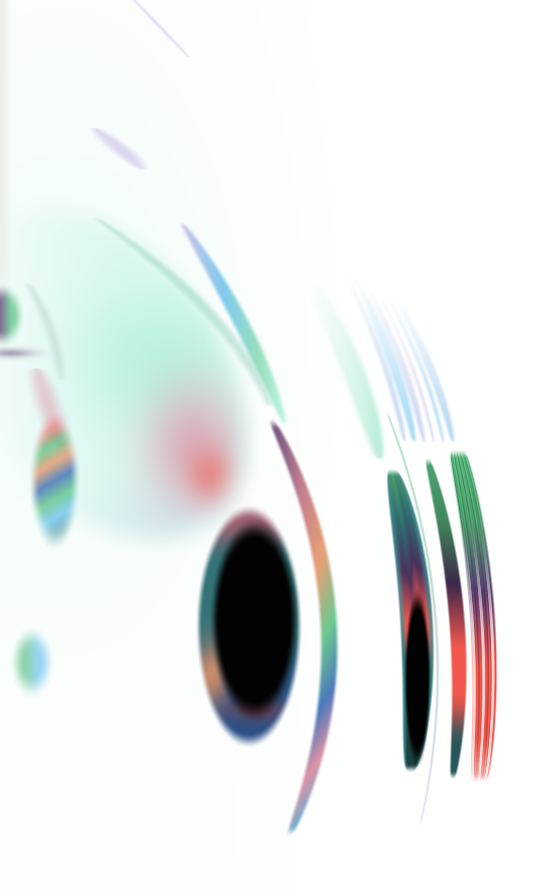
This background is drawn by a WebGL 2 fragment shader. Its source:

```glsl
#version 300 es
precision highp float;
uniform vec2 u_resolution;
out vec4 outColor;

// Palette
const vec3 PAPER = vec3(0.985, 0.997, 0.992);
const vec3 MINT = vec3(0.70, 0.95, 0.87);
const vec3 GREEN = vec3(0.36, 0.76, 0.52);
const vec3 TEAL = vec3(0.25, 0.56, 0.58);
const vec3 SKY = vec3(0.42, 0.76, 0.93);
const vec3 BLUE = vec3(0.22, 0.42, 0.70);
const vec3 VIOLET = vec3(0.36, 0.24, 0.45);
const vec3 LILAC = vec3(0.77, 0.72, 0.90);
const vec3 ROSE = vec3(0.86, 0.52, 0.61);
const vec3 RED = vec3(0.95, 0.34, 0.30);
const vec3 ORANGE = vec3(0.90, 0.58, 0.40);
const vec3 INK = vec3(0.006);

// Layout, in canvas heights
const vec2 DOME_CENTER = vec2(0.111, 0.583);
const vec2 DOME_RADII = vec2(0.213, 0.143);
const vec2 DOME_AXIS = vec2(0.6, -0.8);
const vec2 EYE_CENTER = vec2(0.278, 0.301);
const vec2 EYE_RADII = vec2(0.056, 0.128);
const float SOFT = 0.0016;
const float HAZE_STREAKS = 6.0;

vec2 p;
vec3 col;

void paint(vec3 color, float alpha) { col = mix(col, color, alpha); }

float sat(float x) { return clamp(x, 0.0, 1.0); }

float glow(vec2 q, vec2 center, vec2 radii) {
  q = (q - center) / radii;
  return exp(-dot(q, q));
}

float disc(vec2 center, vec2 radii, float blur) {
  return 1.0 - smoothstep(1.0 - blur, 1.0 + blur, length((p - center) / radii));
}

vec3 ramp(float t, vec3 a, vec3 b, vec3 c, vec3 d) {
  float s = sat(t) * 3.0;
  return mix(mix(mix(a, b, sat(s)), c, sat(s - 1.0)), d, sat(s - 2.0));
}

// Bowed ribbon from ends.xy down to ends.zw: coverage, position along, position across
vec3 ribbon(vec4 ends, float bow, float halfWidth, float taper, float blur) {
  float t = (ends.y - p.y) / (ends.y - ends.w);
  float s = sat(t), arch = 4.0 * s * (1.0 - s);
  float offset = p.x - mix(ends.x, ends.z, s) - bow * arch;
  float width = halfWidth * pow(max(arch, 0.0001), taper);
  float soft = max(blur, 0.8 / u_resolution.y);
  float cover = 1.0 - smoothstep(-soft, soft, abs(offset) - width);
  cover *= smoothstep(0.0, 0.03, t) * (1.0 - smoothstep(0.97, 1.0, t));
  return vec3(cover, s, offset / max(width, 0.0005));
}

void paintDome() {
  vec2 d = p - DOME_CENTER;
  vec2 q = vec2(dot(d, DOME_AXIS), dot(d, vec2(0.8, 0.6))) / DOME_RADII;
  float body = (1.0 - smoothstep(0.82, 1.08, length(q))) * smoothstep(-0.04, 0.14, p.x);
  paint(vec3(0.84, 0.965, 0.94), body * 0.75);
  paint(vec3(0.78, 0.87, 0.91), body * smoothstep(0.35, 1.0, q.x) * 0.6);
  paint(MINT, glow(p, vec2(0.175, 0.6), vec2(0.09, 0.075)) * body * 0.8);
  paint(ROSE, glow(p, vec2(0.215, 0.503), vec2(0.052, 0.068)) * body * 0.6);
  paint(RED, glow(p, vec2(0.234, 0.47), vec2(0.024, 0.03)) * 0.5);
}

void paintUpperArcs() {
  vec3 r = ribbon(vec4(0.104, 0.759, 0.302, 0.544), 0.03, 0.007, 0.5, 0.006);
  paint(vec3(0.6, 0.82, 0.76), r.x * 0.5);
  r = ribbon(vec4(0.202, 0.753, 0.319, 0.525), 0.009, 0.009, 0.6, 0.004);
  paint(ramp(r.y + r.z * 0.08, LILAC, SKY, mix(MINT, GREEN, 0.5), MINT), r.x * 0.85);
  r = ribbon(vec4(0.345, 0.69, 0.424, 0.485), 0.009, 0.013, 0.5, 0.005);
  paint(mix(MINT, GREEN, 0.25), r.x * r.y * mix(0.5, 0.9, sat(r.z * 0.5 + 0.5)));
  r = ribbon(vec4(0.104, 0.858, 0.16, 0.81), 0.002, 0.01, 0.7, 0.008);
  paint(LILAC, r.x * 0.55);
  r = ribbon(vec4(0.145, 1.005, 0.212, 0.935), 0.0, 0.002, 0.5, 0.003);
  paint(LILAC, r.x * 0.5);
  for (float k = 0.0; k <= 1.01; k += 1.0 / (HAZE_STREAKS - 1.0)) {
    vec4 ends = vec4(0.385 + 0.055 * k, 0.695 - 0.025 * k, 0.452 + 0.054 * k, 0.505);
    r = ribbon(ends, 0.008, 0.0035 + 0.002 * sin(7.0 * k), 0.5, 0.003);
    paint(mix(LILAC, SKY, 0.5 + 0.5 * sin(9.0 * k)), r.x * r.y * 0.65);
  }
}

void paintLeftBeads() {
  vec3 r = ribbon(vec4(0.03, 0.685, 0.068, 0.575), 0.008, 0.005, 0.5, 0.006);
  paint(vec3(0.72, 0.82, 0.79), r.x * 0.5);
  r = ribbon(vec4(0.04, 0.59, 0.07, 0.5), 0.0, 0.011, 0.5, 0.01);
  paint(ROSE, r.x * 0.4);
  paint(mix(VIOLET, GREEN, sat(p.x * 80.0)), disc(vec2(0.004, 0.648), vec2(0.017, 0.026), 0.4) * 0.75);
  paint(VIOLET, glow(p, vec2(0.012, 0.606), vec2(0.025, 0.005)) * 0.45);
  float t = (0.525 - p.y + (p.x - 0.06) * 0.6) * 16.0;
  vec3 bead = t < 1.0 ? ramp(t, RED, GREEN, ORANGE, BLUE) : ramp(t - 1.0, BLUE, GREEN, SKY, TEAL);
  paint(bead, disc(vec2(0.061, 0.463), vec2(0.023, 0.062), 0.28) * 0.78);
  paint(mix(GREEN, SKY, smoothstep(0.025, 0.045, p.x)), disc(vec2(0.036, 0.261), vec2(0.017, 0.028), 0.5) * 0.7);
}

void paintEye() {
  vec2 q = (p - EYE_CENTER) / EYE_RADII;
  vec3 rim = mix(BLUE * 0.75, TEAL * 0.8, smoothstep(-0.7, 0.1, q.y));
  rim = mix(rim, ROSE * 0.72, smoothstep(0.55, 0.95, q.y));
  rim = mix(rim, ORANGE, glow(q, vec2(-0.75, -0.42), vec2(0.38, 0.28)) * 0.85);
  rim = mix(rim, RED * 0.65, glow(q, vec2(0.15, -0.72), vec2(0.5, 0.1)) * 0.6);
  paint(rim, disc(EYE_CENTER, EYE_RADII, 0.07));
  paint(INK, disc(EYE_CENTER + vec2(0.006, 0.007), EYE_RADII * 0.8, 0.13));
}

void paintRightLenses() {
  // Long iridescent arc
  vec3 r = ribbon(vec4(0.302, 0.534, 0.322, 0.065), 0.055, 0.009, 0.35, 0.003);
  float t = 2.0 * r.y + r.z * 0.07;
  paint(t < 1.0 ? ramp(t, VIOLET, ROSE * 0.85, ORANGE, GREEN) : ramp(t - 1.0, GREEN, BLUE, ROSE, SKY * 0.85), r.x * 0.9);

  // Lens with a dark core
  r = ribbon(vec4(0.4375, 0.478, 0.458, 0.137), 0.017, 0.018, 0.4, SOFT);
  t = r.y + 0.025 * sin(r.z * 5.0) + 0.015 * sin(r.z * 11.0);
  vec3 film = ramp(t * 2.0, GREEN * 0.8, TEAL * 0.75, VIOLET * 0.8, RED);
  film = mix(film, TEAL * 0.45, smoothstep(0.52, 0.66, t));
  paint(mix(film, TEAL, smoothstep(0.55, 1.0, abs(r.z)) * 0.85), r.x);
  paint(INK, disc(vec2(0.466, 0.243), vec2(0.013, 0.088), 0.16));

  // Narrow lens
  r = ribbon(vec4(0.4766, 0.49, 0.505, 0.129), 0.019, 0.0085, 0.4, SOFT);
  film = ramp(r.y * 1.7, GREEN * 0.85, GREEN * 0.7, VIOLET * 0.65, RED);
  paint(mix(film, TEAL * 0.6, smoothstep(0.72, 0.9, r.y)), r.x);

  // Outer streaked band
  r = ribbon(vec4(0.51, 0.499, 0.535, 0.126), 0.016, 0.0135, 0.15, SOFT);
  float streak = sin(r.z * 17.0) * 0.6 + sin(r.z * 31.0 + 1.0) * 0.4;
  film = ramp((r.y + streak * 0.025) * 1.55, GREEN, GREEN * 0.85, VIOLET, RED);
  float gap = smoothstep(0.3, 0.9, sin(r.z * 8.0 + 2.2)) * smoothstep(0.15, 0.6, r.y);
  paint(film * (0.93 + 0.17 * streak), r.x * (1.0 - 0.75 * gap) * (1.0 - 0.5 * smoothstep(0.85, 1.0, r.y)));

  // Hairline
  r = ribbon(vec4(0.43, 0.545, 0.468, 0.075), 0.037, 0.0012, 0.3, SOFT);
  paint(mix(GREEN, LILAC, r.y), r.x * 0.6);
}

void main() {
  p = gl_FragCoord.xy / u_resolution.y;
  col = mix(PAPER, vec3(1.0), smoothstep(0.1, 0.5, p.x));
  paint(vec3(0.93, 0.985, 0.965), glow(p, vec2(0.07, 0.63), vec2(0.18, 0.27)) * 0.7);
  paint(vec3(0.9, 0.89, 0.86), (1.0 - smoothstep(0.0, 0.016, p.x)) * smoothstep(0.6, 0.76, p.y) * 0.6);
  paintDome();
  paintUpperArcs();
  paintLeftBeads();
  paintEye();
  paintRightLenses();
  outColor = vec4(col, 1.0);
}
```
